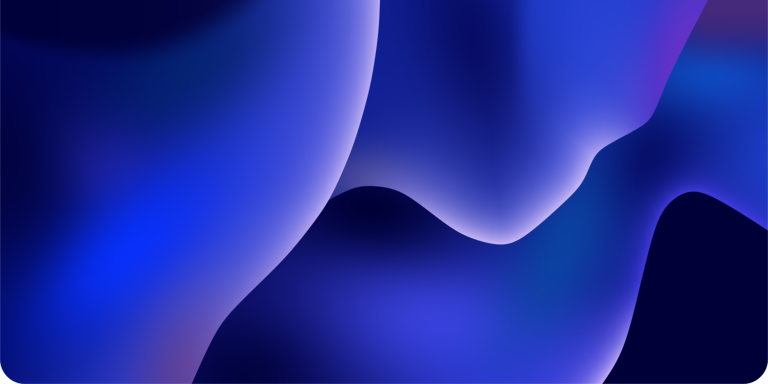
This background is drawn by a WebGL 1 fragment shader. Its source:

```glsl
precision highp float;
uniform vec2 u_resolution;

#define RIM_WIDTH 0.055
#define HALO_WIDTH 0.17
#define CORNER_RADIUS 0.065
#define INK vec3(0.0, 0.0, 0.22)
#define NAVY vec3(0.01, 0.03, 0.36)
#define ROYAL vec3(0.16, 0.23, 0.80)
#define ELECTRIC vec3(0.0, 0.17, 0.98)
#define TEAL vec3(0.04, 0.27, 0.64)
#define VIOLET vec3(0.42, 0.19, 0.78)
#define LAVENDER vec3(0.82, 0.74, 0.97)

// Rounded change of slope
float knee(float x, float at, float bend, float soft) {
  float d = x - at;
  return bend * 0.5 * (d + sqrt(d * d + soft * soft));
}

// Soft tilted ellipse
float blob(vec2 p, vec2 center, vec2 radius, float tilt) {
  vec2 q = p - center;
  float c = cos(tilt), s = sin(tilt);
  q = vec2(c * q.x + s * q.y, c * q.y - s * q.x) / radius;
  return exp(-dot(q, q));
}

// Right edge of the left sheet, x from y
float sheetEdge(float y) {
  return 0.498 + 0.43 * y + knee(y, 0.165, 0.67, 0.05)
    + knee(y, 0.33, -0.31, 0.05) + knee(y, 0.47, -0.36, 0.05)
    + knee(y, 0.62, -0.15, 0.06) + knee(y, 0.78, -0.14, 0.06)
    + knee(y, 0.92, -0.12, 0.05);
}

// Heights of the middle drape and the dark hill
vec2 folds(float x) {
  float drape = 0.492 + 0.6 * (x - 0.872)
    + knee(x, 0.93, -0.67, 0.04) + knee(x, 1.04, -0.83, 0.05)
    + knee(x, 1.195, 0.57, 0.05) + knee(x, 1.33, 1.28, 0.05)
    + knee(x, 1.525, 3.65, 0.02) + knee(x, 1.543, -4.1, 0.02)
    + knee(x, 1.70, 2.9, 0.02) + knee(x, 1.73, -1.5, 0.03);
  float hill = 1.3 * (x - 1.57) + knee(x, 1.63, 3.7, 0.03)
    + knee(x, 1.71, -4.3, 0.03) + knee(x, 1.80, -1.38, 0.05);
  return vec2(drape, hill);
}

float segmentDistance(vec2 p, vec2 a, vec2 b) {
  vec2 ab = b - a;
  return length(p - a - ab * clamp(dot(p - a, ab) / dot(ab, ab), 0.0, 1.0));
}

// Distances to both fold lines
vec2 foldDistance(vec2 p) {
  vec2 nearest = vec2(9.0);
  float x = 0.8;
  vec2 last = folds(x);
  for (int i = 0; i < 52; i++) {
    float nextX = x + 0.025;
    vec2 next = folds(nextX);
    nearest.x = min(nearest.x, segmentDistance(p, vec2(x, last.x), vec2(nextX, next.x)));
    nearest.y = min(nearest.y, segmentDistance(p, vec2(x, last.y), vec2(nextX, next.y)));
    x = nextX;
    last = next;
  }
  return nearest;
}

vec3 leftSheet(vec2 p, float d) {
  vec3 c = mix(NAVY, ROYAL, smoothstep(-0.1, 0.42, p.x - 0.5 * p.y));
  c = mix(c, vec3(0.0, 0.13, 0.42), 0.85 * blob(p, vec2(0.5, 0.82), vec2(0.30, 0.16), 0.6));
  c = mix(c, vec3(0.14, 0.14, 0.65), 0.75 * blob(p, vec2(0.28, 0.55), vec2(0.17, 0.13), -0.5));
  c = mix(c, INK, 0.8 * blob(p, vec2(0.0, 0.6), vec2(0.17, 0.3), 0.3));
  c = mix(c, ELECTRIC, blob(p, vec2(0.35, 0.35), vec2(0.33, 0.15), 0.7));
  c = mix(c, vec3(0.37, 0.23, 0.54), 0.85 * blob(p, vec2(0.49, 0.04), vec2(0.13, 0.2), -0.4));
  // Dark cap
  float off = p.x - 0.34;
  float cap = p.y - 0.838 - off * off * mix(0.61, 1.25, step(0.0, off));
  c = mix(c, INK, 0.95 * smoothstep(-0.02, 0.025 + 0.14 * p.x, cap));
  // Lit rim
  float lit = smoothstep(-0.05, 0.5, p.y);
  c = mix(c, vec3(0.40, 0.42, 0.90), 0.5 * exp(-d / HALO_WIDTH) * lit);
  return mix(c, mix(vec3(0.48, 0.36, 0.70), LAVENDER, lit), exp(-d / RIM_WIDTH) * mix(0.35, 0.85, lit));
}

vec3 middleDrape(vec2 p, float d) {
  vec3 c = mix(vec3(0.06, 0.12, 0.57), vec3(0.12, 0.22, 0.80), smoothstep(1.2, 1.55, p.x));
  c = mix(c, NAVY, 0.95 * blob(p, vec2(1.24, 0.86), vec2(0.14, 0.32), 0.25));
  c = mix(c, vec3(0.12, 0.25, 0.82), 0.6 * smoothstep(1.32, 1.40, p.x) * smoothstep(0.6, 0.95, p.y));
  c = mix(c, VIOLET, 0.9 * blob(p, vec2(1.78, 0.86), vec2(0.11, 0.30), -0.3));
  c = mix(c, vec3(0.32, 0.31, 0.60), 0.8 * blob(p, vec2(0.95, 0.53), vec2(0.13, 0.09), 0.0));
  float lit = smoothstep(0.88, 1.25, p.x) * (1.0 - smoothstep(1.5, 1.72, p.x));
  c = mix(c, vec3(0.30, 0.36, 0.90), 0.65 * exp(-d / HALO_WIDTH) * lit);
  return mix(c, LAVENDER, exp(-d / RIM_WIDTH) * lit * 0.95);
}

vec3 backSheet(vec2 p, float d) {
  vec3 c = mix(vec3(0.03, 0.04, 0.36), vec3(0.06, 0.12, 0.54), smoothstep(0.7, 1.4, p.x));
  c = mix(c, vec3(0.23, 0.26, 0.87), blob(p, vec2(1.18, 0.15), vec2(0.38, 0.19), -0.25));
  c = mix(c, vec3(0.18, 0.23, 0.85), 0.8 * blob(p, vec2(1.35, 0.0), vec2(0.28, 0.15), 0.0));
  c = mix(c, TEAL, 0.9 * blob(p, vec2(1.47, 0.36), vec2(0.30, 0.12), 1.1));
  c = mix(c, INK, blob(p, vec2(0.96, 0.46), vec2(0.24, 0.13), -0.15));
  c = mix(c, INK, 0.8 * blob(p, vec2(0.64, 0.02), vec2(0.16, 0.13), 0.0));
  c = mix(c, NAVY, 0.8 * blob(p, vec2(1.70, 0.58), vec2(0.11, 0.16), -0.3));
  c = mix(c, vec3(0.05, 0.30, 0.76), 0.9 * blob(p, vec2(1.86, 0.80), vec2(0.22, 0.10), -0.15));
  c = mix(c, vec3(0.11, 0.25, 0.80), 0.9 * blob(p, vec2(2.03, 0.58), vec2(0.16, 0.20), 0.0));
  c = mix(c, vec3(0.27, 0.16, 0.48), smoothstep(0.80, 0.98, p.y) * smoothstep(1.7, 1.85, p.x));
  // Glow around the hill
  float low = 1.0 - smoothstep(0.0, 0.28, p.y);
  c = mix(c, vec3(0.28, 0.24, 0.92), 0.85 * exp(-d / mix(0.035, 0.09, low)));
  return mix(c, LAVENDER, 0.9 * low * exp(-d / 0.04));
}

void main() {
  vec2 p = gl_FragCoord.xy / u_resolution * vec2(2.0, 1.0);
  float blur = 0.8 / u_resolution.y;
  vec2 slope = (folds(p.x + 0.004) - folds(p.x - 0.004)) / 0.008;
  vec2 above = (p.y - folds(p.x)) / sqrt(1.0 + slope * slope);
  vec2 glow = foldDistance(p);
  float lean = (sheetEdge(p.y + 0.01) - sheetEdge(p.y - 0.01)) / 0.02;
  float inside = (sheetEdge(p.y) - p.x) / sqrt(1.0 + lean * lean);

  // Layers from back to front
  vec3 color = backSheet(p, glow.y);
  color = mix(INK, color, smoothstep(-blur, blur, above.y));
  color = mix(color, middleDrape(p, glow.x), smoothstep(-blur, blur, above.x));
  color = mix(color, leftSheet(p, max(inside, 0.0)), smoothstep(-blur, blur, inside));

  // Rounded lower corners
  vec2 corner = max(CORNER_RADIUS - vec2(min(p.x, 2.0 - p.x), p.y), 0.0);
  color = mix(color, vec3(1.0), smoothstep(-blur, blur, length(corner) - CORNER_RADIUS));
  gl_FragColor = vec4(color, 1.0);
}
```
